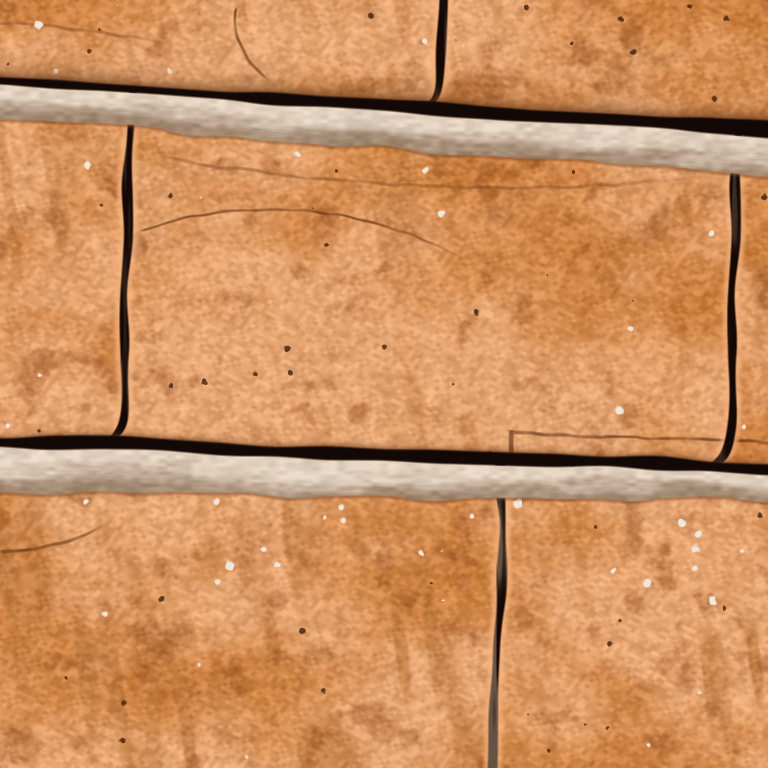
This texture is drawn by a three.js fragment shader. Its source:

```glsl
varying vec2 vUv;

const vec3 PEACH = vec3(0.90, 0.65, 0.45);
const vec3 OCHRE = vec3(0.81, 0.51, 0.26);
const vec3 CREAM = vec3(0.89, 0.82, 0.75);
const vec3 TAUPE = vec3(0.63, 0.53, 0.44);
const vec3 UMBER = vec3(0.39, 0.21, 0.09);
const vec3 SOOT = vec3(0.07, 0.035, 0.025);
const float BRICK_LENGTH = 0.79;

float hash(vec2 p) {
  vec3 q = fract(vec3(p.xyx) * 0.1031);
  q += dot(q, q.yzx + 33.33);
  return fract((q.x + q.y) * q.z);
}

float noise(vec2 p) {
  vec2 i = floor(p);
  vec2 f = fract(p);
  f = f * f * (3.0 - 2.0 * f);
  return mix(mix(hash(i), hash(i + vec2(1.0, 0.0)), f.x),
             mix(hash(i + vec2(0.0, 1.0)), hash(i + 1.0), f.x), f.y);
}

float fbm(vec2 p) {
  float sum = 0.0;
  float amp = 0.5;
  for (int i = 0; i < 5; i++) {
    sum += amp * noise(p);
    p = mat2(1.6, 1.2, -1.2, 1.6) * p + 7.3;
    amp *= 0.5;
  }
  return sum;
}

float band(float d, float halfWidth, float blur) {
  return 1.0 - smoothstep(halfWidth - blur, halfWidth + blur, abs(d));
}

// Hairline from a to b, bowed sideways by bend
float crack(vec2 p, vec2 a, vec2 b, float bend, float width) {
  vec2 along = b - a;
  float t = dot(p - a, along) / dot(along, along);
  vec2 side = normalize(vec2(-along.y, along.x));
  float d = dot(p - a, side) - bend * 4.0 * t * (1.0 - t);
  d += 0.004 * (noise(p * 45.0) - 0.5);
  float ends = smoothstep(-0.01, 0.02, t) * (1.0 - smoothstep(0.8, 1.02, t));
  return band(d, width, 0.0015) * ends;
}

// Sparse round flecks, one candidate per cell
float flecks(vec2 p, float cells, float density, float seed) {
  vec2 cell = floor(p * cells);
  vec2 center = 0.3 + 0.4 * vec2(hash(cell + seed), hash(cell + seed + 19.0));
  float radius = mix(0.08, 0.26, hash(cell + seed + 41.0));
  float dist = length(fract(p * cells) - center) + 0.2 * (noise(p * cells * 4.0) - 0.5);
  return step(1.0 - density, hash(cell + seed + 67.0)) * band(dist, radius, 0.07);
}

vec3 brickFace(vec2 p, float row, float id) {
  float patches = fbm(p * vec2(5.0, 7.0) + id * 17.0);
  vec3 color = mix(OCHRE, PEACH, smoothstep(0.28, 0.6, patches + 0.1 * (id - 0.5)));
  float streaks = smoothstep(0.55, 0.85, noise(vec2(p.x * 48.0 + p.y * 6.0, p.y * 7.0)));
  float streakZone = smoothstep(0.45, 0.65, fbm(p * 4.0 + 3.0)) + 0.4 * step(row, -0.5);
  color = mix(color, OCHRE * 0.9, 0.45 * streaks * streakZone);
  float blotches = smoothstep(0.56, 0.75, fbm(p * 28.0 + 11.0));
  color = mix(color, UMBER * 1.5, 0.4 * blotches);
  float grain = noise(mat2(150.0, 90.0, -110.0, 190.0) * p) - 0.5;
  return color + 0.13 * grain + 0.07 * (noise(p * 75.0) - 0.5);
}

vec3 mortarFace(vec2 p, float depth) {
  float drift = fbm(vec2(p.x * 9.0, (p.y + 0.05 * p.x) * 65.0));
  float shade = smoothstep(0.2, 0.95, depth + 0.9 * (drift - 0.5));
  return mix(CREAM, TAUPE, shade) + 0.12 * (noise(p * vec2(90.0, 190.0)) - 0.5);
}

void main() {
  vec2 p = vUv;

  // Sloping courses; height is measured from each bed joint
  float courseHeight = 0.471 - 0.030 * p.x;
  float waver = 0.008 * (noise(vec2(p.x * 6.0, p.y * 2.0)) - 0.5);
  float course = (p.y + waver - 0.427 + 0.036 * p.x) / courseHeight;
  float row = floor(course);
  float rise = fract(course);
  float bed = floor(course + 0.5);
  float height = (course - bed) * courseHeight;

  // Staggered, leaning head joints
  float offset = 0.165 + 0.45 * mod(row, 2.0) - 0.033 * row;
  float lean = 0.013 * (rise - 0.5) - 0.022 * exp(-rise * courseHeight / 0.012);
  lean += 0.008 * (noise(vec2(row * 9.0, p.y * 13.0)) - 0.5);
  float column = (p.x - offset - lean) / BRICK_LENGTH;
  float head = (fract(column + 0.5) - 0.5) * BRICK_LENGTH;
  vec3 color = brickFace(p, row, hash(vec2(floor(column), row) + 23.0));

  // Fine cracks and worn ledges
  float lines = crack(p, vec2(0.182, 0.700), vec2(0.612, 0.659), 0.046, 0.0016);
  lines = max(lines, crack(p, vec2(0.308, 0.990), vec2(0.354, 0.893), -0.017, 0.002));
  lines = max(lines, crack(p, vec2(0.000, 0.281), vec2(0.137, 0.316), -0.008, 0.002));
  lines = max(lines, crack(p, vec2(0.664, 0.436), vec2(1.080, 0.421), 0.0, 0.002));
  lines = max(lines, crack(p, vec2(0.665, 0.440), vec2(0.666, 0.395), 0.0, 0.003));
  lines = max(lines, 0.5 * crack(p, vec2(0.210, 0.795), vec2(0.930, 0.770), -0.025, 0.002));
  lines = max(lines, 0.5 * crack(p, vec2(0.000, 0.970), vec2(0.210, 0.945), 0.004, 0.002));
  color = mix(color, UMBER, 0.8 * lines * (0.5 + 0.5 * noise(p * 60.0)));

  // Pits and pale chips
  color = mix(color, UMBER * 0.6, 0.8 * flecks(p, 65.0, 0.012, 5.0));
  float chipZone = step(row, -0.5) * smoothstep(0.55, 0.75, rise);
  color = mix(color, vec3(0.95, 0.90, 0.85), flecks(p, 48.0, 0.01 + 0.07 * chipZone, 31.0));

  // Head joints with pale rims and dusty filling
  float headWidth = 0.0035 + 0.004 * noise(vec2(row * 7.0, p.y * 16.0));
  color = mix(color, PEACH * 1.1, 0.6 * band(head, headWidth + 0.006, 0.004));
  float dust = smoothstep(0.45, 0.8, noise(vec2(p.x * 160.0, p.y * 14.0)));
  vec3 headColor = mix(SOOT, TAUPE * 0.8, dust * (0.35 + 0.4 * step(row, -0.5)));
  color = mix(color, headColor, band(head, headWidth, 0.0018));

  // Bed joints: shaded lip, dark gap and pale mortar beneath
  float gap = 0.0075 + 0.004 * (p.x - 0.5) * bed + 0.004 * (noise(vec2(p.x * 14.0, bed * 5.0)) - 0.5);
  float thickness = 0.047 + 0.024 * (0.5 - p.x) * (1.0 - bed);
  thickness += 0.010 * (noise(vec2(p.x * 16.0, bed * 3.0 + 40.0)) - 0.5);
  float depth = (-height - gap) / thickness;
  float lip = exp(-max(height - gap, 0.0) / (0.004 + 0.006 * max(bed, 0.0))) * step(0.0, height);
  color = mix(color, UMBER, 0.75 * lip);
  color = mix(color, UMBER * 1.3, 0.55 * band((depth - 1.0) * thickness, 0.003, 0.003));
  float mortar = smoothstep(-0.03, 0.03, depth) * (1.0 - smoothstep(0.96, 1.04, depth));
  color = mix(color, mortarFace(p, depth), mortar);
  color = mix(color, SOOT, band(height, gap, 0.002));

  gl_FragColor = vec4(clamp(color, 0.0, 1.0), 1.0);
}
```
